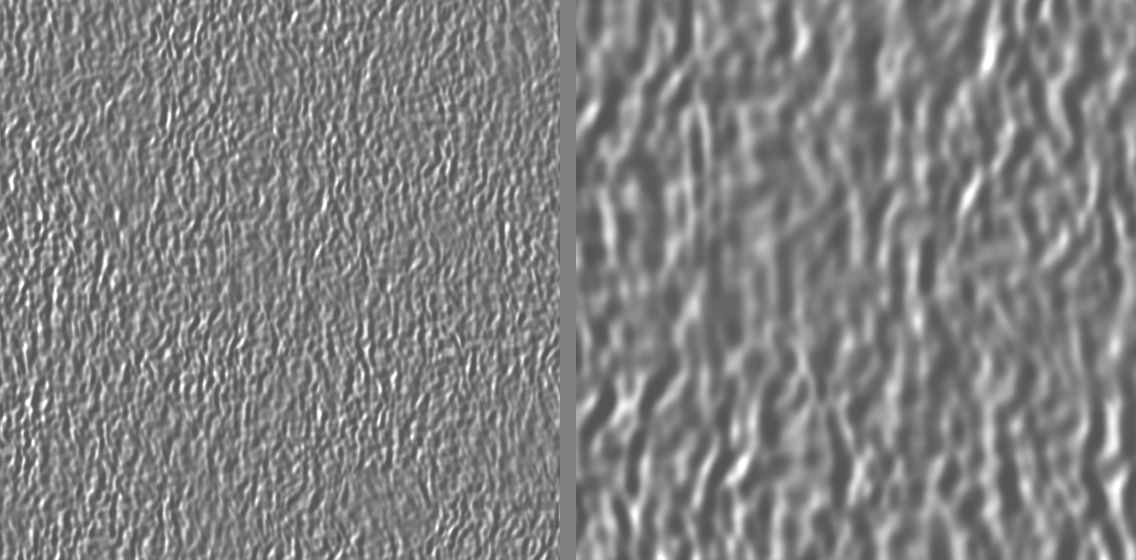
Left, the full canvas; right, a detail of the centre.
A three.js fragment shader for this texture:

```glsl
varying vec2 vUv;

vec2 hash2(vec2 cell) {
  vec3 q = fract(cell.xyx * vec3(0.1031, 0.1030, 0.0973));
  q += dot(q, q.yzx + 33.33);
  return fract((q.xx + q.yz) * q.zy);
}

float cornerSlope(vec2 cell, vec2 corner, vec2 f) {
  vec2 gradient = normalize(hash2(cell + corner) - 0.4999);
  return dot(gradient, f - corner);
}

float gradientNoise(vec2 p) {
  vec2 cell = floor(p);
  vec2 f = p - cell;
  vec2 fade = f * f * f * (f * (f * 6.0 - 15.0) + 10.0);
  float low = mix(cornerSlope(cell, vec2(0.0, 0.0), f), cornerSlope(cell, vec2(1.0, 0.0), f), fade.x);
  float high = mix(cornerSlope(cell, vec2(0.0, 1.0), f), cornerSlope(cell, vec2(1.0, 1.0), f), fade.x);
  return mix(low, high, fade.y);
}

// Upright wrinkles, rounded veins and small grains
float reliefHeight(vec2 p) {
  vec2 bent = p;
  bent.x += 0.016 * gradientNoise(p * 5.0 + 11.0);
  bent.x += 0.008 * gradientNoise(p * vec2(20.0, 17.0) + 47.0);

  float wrinkles = gradientNoise(bent * vec2(58.0, 26.0) + 5.0);
  float crease = gradientNoise(bent * vec2(36.0, 17.0) + 83.0);
  float veins = -sqrt(crease * crease + 0.008);
  float grains = gradientNoise(bent * vec2(90.0, 62.0) + 131.0);
  float grainAmount = 0.6 + 0.5 * gradientNoise(p * 7.0 + 29.0);

  return 0.7 * wrinkles + 0.85 * veins + grainAmount * grains;
}

void main() {
  // Slope along the light, which falls from the upper left
  vec2 lightStep = vec2(0.0027, -0.0013);
  float slope = reliefHeight(vUv + lightStep) - reliefHeight(vUv - lightStep);

  // Patches of rougher surface, fading to the right
  float roughness = mix(1.12, 0.9, vUv.x) + 0.3 * gradientNoise(vUv * 4.0 + 61.0);
  float lit = clamp(4.7 * slope * roughness, -3.0, 4.0);

  // Highlights rise faster than shadows fall
  float gray = 0.49 + 0.104 * lit + 0.017 * lit * lit;
  gl_FragColor = vec4(vec3(clamp(gray, 0.0, 1.0)), 1.0);
}
```
